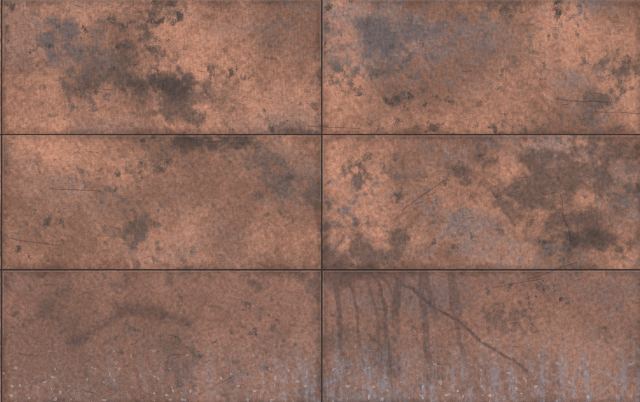
Write a Shadertoy shader that draws this texture.

```glsl
const vec2 panelSize = vec2(0.7955, 0.3365);

vec2 hash2(vec2 p) {
    p = vec2(dot(p, vec2(127.1, 311.7)), dot(p, vec2(269.5, 183.3)));
    return fract(sin(p) * 43758.5);
}

float gradientNoise(vec2 p) {
    vec2 i = floor(p), f = fract(p), u = f * f * (3.0 - 2.0 * f), e = vec2(0, 1);
    float a = dot(hash2(i) * 2.0 - 1.0, f);
    float b = dot(hash2(i + e.yx) * 2.0 - 1.0, f - e.yx);
    float c = dot(hash2(i + e) * 2.0 - 1.0, f - e);
    float d = dot(hash2(i + 1.0) * 2.0 - 1.0, f - 1.0);
    return mix(mix(a, b, u.x), mix(c, d, u.x), u.y);
}

float fbm(vec2 p) {
    float sum = 0.0, amp = 0.6;
    for (int i = 0; i < 5; i++) {
        sum += amp * gradientNoise(p);
        p = mat2(1.6, 1.2, -1.2, 1.6) * p + 7.3;
        amp *= 0.62;
    }
    return sum;
}

vec2 panelCoord(vec2 p) {
    return (p - vec2(0.004, -0.0075)) / panelSize;
}

// Ragged blot that stays inside the panel holding its centre
float stain(vec2 p, vec2 centre, vec2 radius) {
    float v = 1.0 - length((p - centre) / radius) + 2.0 * fbm(p * 15.0 + centre * 9.0);
    vec2 same = step(abs(floor(panelCoord(p)) - floor(panelCoord(centre))), vec2(0.5));
    return smoothstep(0.0, 0.8, v) * same.x * same.y;
}

float segment(vec2 p, vec2 a, vec2 b) {
    vec2 pa = p - a, ba = b - a;
    return length(pa - ba * clamp(dot(pa, ba) / dot(ba, ba), 0.0, 1.0));
}

void mainImage(out vec4 fragColor, in vec2 fragCoord) {
    vec2 p = fragCoord / iResolution.xy * vec2(1.59, 1.0);
    float px = 1.0 / iResolution.y;
    vec2 g = panelCoord(p), id = floor(g), q = p + id * vec2(17.3, 9.1);
    float bottomRow = 1.0 - step(0.5, id.y), rightColumn = step(0.5, id.x);

    // Copper base with cloudy patina and a grey film
    float cloud = fbm(q * 3.5), mottle = fbm(q * 10.0 + cloud * 2.0);
    float fine = fbm(mat2(0.8, 0.6, -0.6, 0.8) * q * 48.0);
    vec3 col = mix(vec3(0.54, 0.395, 0.335), vec3(0.77, 0.55, 0.455),
                   smoothstep(-0.35, 0.4, cloud + 0.4 * mottle + 0.5 * fine));
    float patina = smoothstep(0.0, 0.4, fbm(q * 4.5 + 31.0) + 0.5 * mottle + 0.5 * fine);
    col = mix(col, vec3(0.39, 0.32, 0.29), 0.9 * patina);
    float film = smoothstep(-0.05, 0.35, fbm(q * vec2(2.5, 5.0) + 53.0) + 0.5 * fine);
    col = mix(col, vec3(0.51, 0.455, 0.455), film * (0.3 + 0.35 * rightColumn));
    col = mix(col, vec3(0.46, 0.35, 0.32), bottomRow * 0.4);

    // Blue-grey, brown and black stains
    float blue = max(stain(p, vec2(0.17, 0.9), vec2(0.11, 0.07)), stain(p, vec2(0.95, 0.91), vec2(0.19, 0.07)));
    float brown = max(stain(p, vec2(0.87, 0.37), vec2(0.19, 0.1)), stain(p, vec2(1.4, 0.55), vec2(0.28, 0.14)));
    brown = max(brown, stain(p, vec2(0.44, 0.76), vec2(0.17, 0.1)));
    float black = max(stain(p, vec2(0.42, 0.79), vec2(0.11, 0.04)), stain(p, vec2(0.5, 0.645), vec2(0.14, 0.03)));
    black = max(black, stain(p, vec2(1.49, 0.41), vec2(0.1, 0.035)));
    col = mix(col, vec3(0.39, 0.36, 0.37), 0.75 * blue);
    col = mix(col, vec3(0.36, 0.3, 0.28), 0.7 * brown);
    col = mix(col, vec3(0.28, 0.25, 0.24), 0.7 * black);

    // Ragged grime, gathered in loose drifts
    float drift = smoothstep(-0.1, 0.3, fbm(q * 4.0 + 71.0) + 0.3 * mottle);
    float grime = smoothstep(0.12, 0.4, fbm(q * 30.0 + 13.0) + 0.5 * fine);
    col = mix(col, vec3(0.3, 0.26, 0.245), grime * (0.15 + 0.6 * drift));

    // Short scratches, mostly level, and a few long faint ones
    vec2 shaken = p + 0.006 * gradientNoise(p * 25.0);
    for (int i = 0; i < 50; i++) {
        vec2 h = hash2(vec2(i, 4.7)), k = hash2(vec2(i, 19.3));
        float isLong = step(0.75, k.y), angle = (k.x - 0.5) * mix(0.8, 3.0, isLong);
        vec2 start = h * vec2(1.59, 1.0);
        vec2 reach = vec2(cos(angle), sin(angle)) * mix(0.01 + 0.025 * k.y, 0.13, isLong);
        col *= 1.0 - 0.17 * smoothstep(0.0005 + px, 0.0, segment(shaken, start, start + reach));
    }

    // Runs of liquid from the top of the lower right panel
    float wet = 0.8 * stain(p, vec2(0.95, 0.32), vec2(0.22, 0.03)), fall = 0.33 - p.y;
    for (int i = 0; i < 10; i++) {
        vec2 h = hash2(vec2(i, 8.1)), k = hash2(vec2(i, 2.6));
        float x = 0.81 + 0.034 * (float(i) + k.x) + fall * 0.25 * h.y + 0.02 * gradientNoise(vec2(p.y * 11.0, i));
        float width = 0.003 + 0.007 * k.y * k.y;
        float run = smoothstep(width + 0.004, width - 0.003, abs(p.x - x) + 0.006 * fine);
        wet = max(wet, run * (0.5 + 0.5 * h.x) * smoothstep(0.05, -0.05, fall - 0.1 - 0.2 * k.x));
    }

    // Long smears on the bottom row
    vec2 bent = p + 0.02 * gradientNoise(p * 9.0) + 0.006 * fine;
    wet = rightColumn * max(wet, smoothstep(0.007, 0.001, segment(bent, vec2(1.0, 0.29), vec2(1.31, 0.08))));
    float arc = min(segment(bent, vec2(0.19, 0.15), vec2(0.31, 0.23)), segment(bent, vec2(0.31, 0.23), vec2(0.47, 0.2)));
    wet = max(wet, 0.8 * smoothstep(0.024, 0.0, arc + 0.02 * mottle));
    col = mix(col, vec3(0.34, 0.275, 0.265), 0.65 * wet * bottomRow);

    // Pale streaks and lime splashes near the floor
    float low = bottomRow * smoothstep(0.25, 0.0, p.y);
    float streak = smoothstep(-0.1, 0.4, fbm(p * vec2(45.0, 6.0)) + 0.6 * fine);
    col = mix(col, vec3(0.58, 0.54, 0.56), low * (0.4 + 0.6 * smoothstep(0.35, 0.8, p.x)) * (0.15 + 0.7 * streak));
    float splash = smoothstep(0.38, 0.5, gradientNoise(p * 90.0) + 0.12 * low);
    col = mix(col, vec3(0.72, 0.69, 0.69), 0.6 * splash * low);

    // Surface grain
    col *= 1.0 + 0.32 * fbm(mat2(0.6, 0.8, -0.8, 0.6) * q * 115.0);

    // Grimy rims and dark joints with a lit lower lip
    vec2 rim = (0.5 - abs(fract(g) - 0.5)) * panelSize;
    float edge = min(rim.x, rim.y);
    col *= 1.0 - 0.16 * smoothstep(0.022, 0.0, edge + 0.03 * mottle);
    float lip = smoothstep(px, 0.0, abs(edge - 0.004)) * step(0.5, fract(g.y));
    col = mix(col, vec3(0.64, 0.55, 0.51), 0.35 * lip);
    float joint = smoothstep(0.0016 + px * 0.5, 0.0016 - px * 0.5, edge);
    col = mix(col, vec3(0.21, 0.18, 0.175), 0.88 * joint);

    fragColor = vec4(col, 1.0);
}
```
